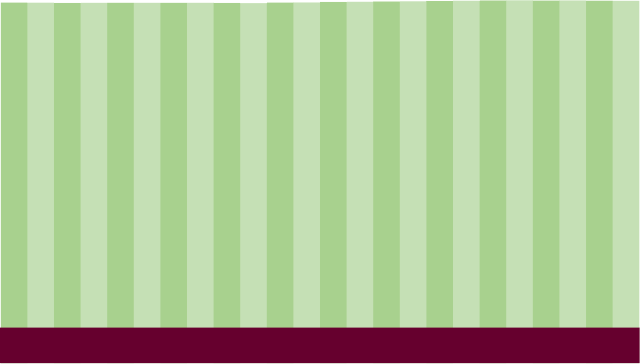
Give the GLSL for this pattern, as a Shadertoy shader.

```glsl
const float PAIRS = 12.0;
const float MARGIN = 0.0012;
const float BAND_BOTTOM = 0.0018;
const float BAND_TOP = 0.1;

const vec3 PAPER = vec3(1.0);
const vec3 LEAF = vec3(0.66, 0.82, 0.555);
const vec3 PALE = vec3(0.773, 0.88, 0.71);
const vec3 WINE = vec3(0.4, 0.0, 0.18);

float hash(float n) {
    return fract(sin(n * 127.1 + 3.7) * 4375.85);
}

// Antialiased coverage from a signed distance, positive inside
float coverage(float dist, float pixel) {
    return clamp(dist / pixel + 0.5, 0.0, 1.0);
}

// Coverage of the interval from lo to hi
float span(float x, float lo, float hi, float pixel) {
    return coverage(x - lo, pixel) * coverage(hi - x, pixel);
}

// Uneven gap above each stripe, shrinking toward the right
float topGap(float stripe, float count) {
    float drift = smoothstep(0.35, 0.85, stripe / count);
    float pairJitter = hash(floor(stripe * 0.5)) - 0.5;
    float stripeJitter = hash(stripe + 40.0) - 0.5;
    float gap = mix(0.0075, 0.0015, drift);
    return max(gap + 0.0025 * pairJitter + 0.0006 * stripeJitter, 0.0);
}

void mainImage(out vec4 fragColor, in vec2 fragCoord) {
    vec2 uv = fragCoord / iResolution.xy;
    vec2 pixel = 1.0 / iResolution.xy;

    // Alternating stripes, the darker one first in each pair
    float pairWidth = (1.0 - 2.0 * MARGIN) / PAIRS;
    float pairPos = (uv.x - MARGIN) / pairWidth;
    float leafDist = 0.25 - abs(fract(pairPos + 0.25) - 0.5);
    vec3 stripeColor = mix(PALE, LEAF, coverage(leafDist * pairWidth, pixel.x));

    // Ragged upper edge and narrow side margins
    float stripe = clamp(floor(pairPos * 2.0), 0.0, PAIRS * 2.0 - 1.0);
    float top = 1.0 - topGap(stripe, PAIRS * 2.0);
    float stripeMask = span(uv.x, MARGIN, 1.0 - MARGIN, pixel.x)
                     * coverage(top - uv.y, pixel.y);
    vec3 color = mix(PAPER, stripeColor, stripeMask);

    // Solid band along the base
    float bandMask = span(uv.y, BAND_BOTTOM, BAND_TOP, pixel.y)
                   * coverage(1.0 - 0.5 * MARGIN - uv.x, pixel.x);
    color = mix(color, WINE, bandMask);
    color = mix(color, PAPER, coverage(BAND_BOTTOM - uv.y, pixel.y));

    fragColor = vec4(color, 1.0);
}
```
